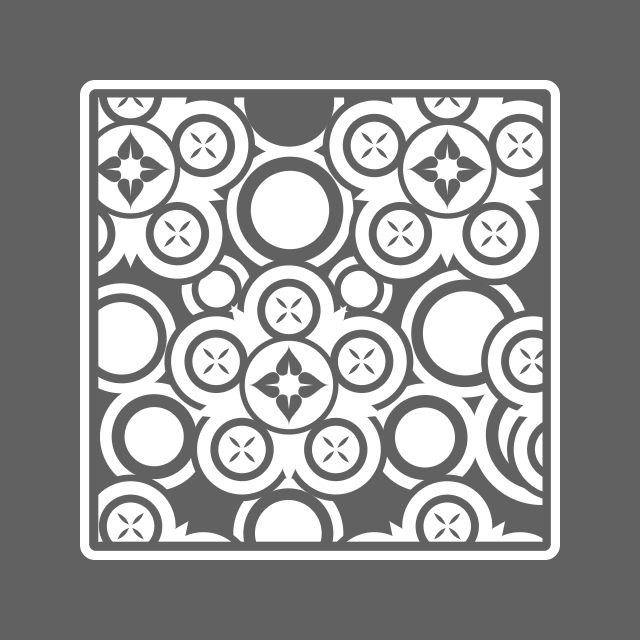
Write a WebGL 2 fragment shader that draws this pattern.

```glsl
#version 300 es
precision highp float;
// Two-tone ornamental tile: five-lobed rosettes on a staggered lattice over
// scattered ringed discs, clipped to a square window in a rounded frame.
// Every part is a signed distance painted in layers as paper or ink.

#define GRID 768.0                   // design units across the canvas
#define INK 0.38
#define PAPER 1.0
#define PERIOD vec2(380.0, 518.0)    // rosette lattice, staggered by half
#define ROSETTE vec2(346.7, 306.0)
#define HUB_RADIUS 53.0
#define LOBE_RADIUS 54.0
#define OUTLINE 8.0
#define SPIKE_REACH 118.0

uniform vec2 u_resolution;
out vec4 fragColor;

const float TAU = 6.283185;
const int DISCS = 10;

// centre and core radius of each ringed disc
const vec3 DISC[DISCS] = vec3[](
    vec3(348, 516, 47), vec3(558, 368, 50.5), vec3(146, 362, 43.5),
    vec3(185, 244, 35.5), vec3(510, 243, 36), vec3(650, 246, 52),
    vec3(346, 128, 40), vec3(347, 646, -9), vec3(260, 421, 22),
    vec3(431, 421, 22));
// ring and halo radii of each disc
const vec2 BAND[DISCS] = vec2[](
    vec2(64, 76), vec2(64.5, 77), vec2(54, 66), vec2(51, 65), vec2(51, 65),
    vec2(67, 84), vec2(54, 66), vec2(54, 66), vec2(30, 42), vec2(30, 40));

float pixel;

void paint(inout float tone, float d, float value) {
    tone = mix(tone, value, clamp(0.5 - d / pixel, 0.0, 1.0));
}

float roundBox(vec2 p, float halfSide, float radius) {
    vec2 q = abs(p) - halfSide + radius;
    return length(max(q, 0.0)) + min(max(q.x, q.y), 0.0) - radius;
}

// Local position in the nearest rosette of the staggered lattice
vec2 nearestRosette(vec2 p) {
    vec2 a = mod(p - ROSETTE + 0.5 * PERIOD, PERIOD) - 0.5 * PERIOD;
    vec2 b = mod(p - ROSETTE, PERIOD) - 0.5 * PERIOD;
    return dot(a, a) < dot(b, b) ? a : b;
}

vec2 lobeCentre(int k) {
    float a = float(k) * TAU / 5.0;
    return (92.9 - 3.4 * cos(a)) * vec2(sin(a), cos(a));
}

// Three points filling each gap between neighbouring lobes
float spikes(vec2 q) {
    float sector = TAU / 5.0;
    float a = mod(atan(q.x, q.y), sector) - 0.5 * sector;
    float side = abs(length(q) * sin(a));
    float along = length(q) * cos(a);
    float middle = side - (SPIKE_REACH - along) * 0.45;
    float flank = abs(side - 13.0) - (109.0 - along) * 0.4;
    return 0.9 * min(middle, flank);
}

// Four thin diagonal leaves
float crossLeaves(vec2 q) {
    vec2 s = abs(q) * 0.7071;
    float t = (s.x + s.y - 12.5) / 9.5;
    return abs(s.x - s.y) - 2.3 * (1.0 - t * t);
}

// Four pointed petals, each split by a tapering slit
float petals(vec2 q) {
    vec2 s = abs(q);
    float side = min(s.x, s.y);
    float along = max(s.x, s.y);
    float blade = side - 15.5 * (1.0 - smoothstep(19.0, 48.0, along));
    blade = max(0.8 * blade, max(19.5 - along, along - 47.5));
    float bulb = length(vec2(side - 7.8, along - 19.0)) - 7.7;
    float slit = side - 3.6 * (1.0 - along / 29.0);
    return max(min(blade, bulb), -slit);
}

void paintRosette(inout float tone, vec2 q) {
    float body = length(q) - 92.0;
    for (int k = 0; k < 5; k++)
        body = min(body, length(q - lobeCentre(k)) - LOBE_RADIUS);
    paint(tone, body - OUTLINE, INK);
    paint(tone, min(body, spikes(q)), PAPER);
    for (int k = 0; k < 5; k++) {
        vec2 s = q - lobeCentre(k);
        paint(tone, length(s) - 38.0, INK);
        paint(tone, length(s) - 28.5, PAPER);
        paint(tone, crossLeaves(s), INK);
    }
    paint(tone, length(q) - HUB_RADIUS - 6.5, INK);
    paint(tone, length(q) - HUB_RADIUS, PAPER);
    paint(tone, petals(q), INK);
}

void main() {
    float side = min(u_resolution.x, u_resolution.y);
    pixel = GRID / side;
    vec2 p = (gl_FragCoord.xy - 0.5 * u_resolution) * pixel + 0.5 * GRID;

    // Ringed discs: all halos first, then rings and cores
    float pattern = INK;
    for (int i = 0; i < DISCS; i++)
        paint(pattern, length(p - DISC[i].xy) - BAND[i].y, PAPER);
    for (int i = 0; i < DISCS; i++) {
        float r = length(p - DISC[i].xy);
        paint(pattern, r - BAND[i].x, INK);
        paint(pattern, r - DISC[i].z, PAPER);
    }
    paintRosette(pattern, nearestRosette(p));

    // Frame and window
    vec2 c = p - 0.5 * GRID;
    float tone = INK;
    paint(tone, roundBox(c, 288.0, 18.0), PAPER);
    paint(tone, roundBox(c, 277.0, 8.0), INK);
    paint(tone, roundBox(c - vec2(0.5, 0.5), 266.5, 0.0), pattern);
    fragColor = vec4(vec3(tone), 1.0);
}
```
